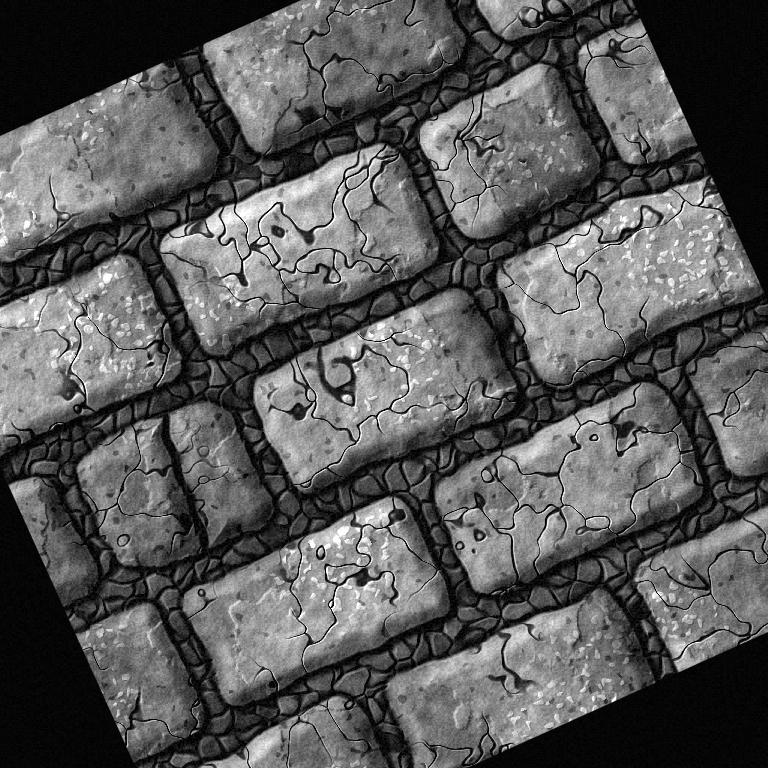
Reproduce this texture procedurally as a three.js fragment shader.

```glsl
varying vec2 vUv;
#define TILT 0.424
#define ROW_BASE -0.5495
#define ROW_HEIGHT 0.2165
#define JOINT vec2(0.013, 0.018)
#define CORNER 0.03
#define CRACK_SCALE 11.0
#define RUBBLE_SCALE 36.0
#define SPECK_SCALE 80.0
#define LIGHT vec2(-0.6, 0.8)
#define RELIEF 0.3
#define GRAIN 0.11

float hash(vec2 p) { return fract(sin(dot(p, vec2(127.1, 311.7))) * 43758.5); }

float noise(vec2 p) {
  vec2 i = floor(p), f = fract(p);
  f = f * f * (3.0 - 2.0 * f);
  return mix(mix(hash(i), hash(i + vec2(1.0, 0.0)), f.x),
             mix(hash(i + vec2(0.0, 1.0)), hash(i + 1.0), f.x), f.y);
}

float fbm(vec2 p) {
  float sum = 0.0, amp = 0.5;
  for (int i = 0; i < 5; i++) {
    sum += amp * noise(p);
    p = mat2(1.6, 1.2, -1.2, 1.6) * p + 3.7;
    amp *= 0.5;
  }
  return sum;
}

vec2 warp(vec2 p) { return vec2(noise(p), noise(p + 31.7)) - 0.5; }

// x: nearest distance, y: gap to the second nearest, z: cell random
vec3 voronoi(vec2 p) {
  float first = 8.0, second = 8.0, id = 0.0;
  for (int k = 0; k < 9; k++) {
    vec2 c = floor(p) + vec2(mod(float(k), 3.0), floor((float(k) + 0.5) / 3.0)) - 1.0;
    float d = length(c + vec2(hash(c), hash(c + 57.3)) - p);
    if (d < first) { second = first; first = d; id = hash(c + 9.1); }
    else second = min(second, d);
  }
  return vec3(first, second - first, id);
}

// Upright joints of each course, bottom to top
vec4 courseJoints(float row) {
  if (row < 0.5) return vec4(-0.55, -0.19, 0.18, 0.55);
  if (row < 1.5) return vec4(-0.375, -0.01, 0.345, 0.7);
  if (row < 2.5) return vec4(-0.43, -0.18, 0.17, 0.53);
  if (row < 3.5) return vec4(-0.57, -0.213, 0.16, 0.39);
  return vec4(-0.42, -0.052, 0.295, 0.65);
}

float stoneDistance(vec2 p, out vec2 id) {
  p += 0.018 * warp(p * 9.0) + 0.008 * warp(p * 38.0);
  float row = clamp(floor((p.y - ROW_BASE) / ROW_HEIGHT), 0.0, 4.0);
  vec4 joints = courseJoints(row);
  float left = -0.75, right = 0.75;
  for (int i = 0; i < 4; i++) {
    if (joints[i] < p.x) left = max(left, joints[i]);
    else right = min(right, joints[i]);
  }
  id = vec2(0.5 * (left + right), row);
  vec2 local = p - vec2(id.x, ROW_BASE + (row + 0.5) * ROW_HEIGHT);
  local.y += local.x * 0.05 * (hash(id) - 0.5);
  vec2 extent = 0.5 * vec2(right - left, ROW_HEIGHT) - JOINT - 0.006 * hash(id + 4.0);
  vec2 q = abs(local) - extent + CORNER;
  float d = length(max(q, 0.0)) + min(max(q.x, q.y), 0.0) - CORNER;
  // One stone is split in two
  if (abs(row - 2.0) < 0.5) d = max(d, 0.005 - abs(p.x + 0.288 - 0.08 * local.y));
  return d;
}

float surface(vec2 p, out float tone) {
  vec2 id;
  float d = stoneDistance(p, id);
  vec2 seed = id * 17.0;
  float onStone = 1.0 - smoothstep(-0.003, 0.002, d);
  float dome = 1.0 - smoothstep(-0.028, 0.005, d);
  float rough = fbm(p * 55.0), broad = fbm(p * 7.0 + seed);
  // Flaked layers and broken cracks
  float flake = smoothstep(0.49, 0.52, broad + 0.08 * (rough - 0.5));
  vec2 bent = p * CRACK_SCALE + seed + 1.1 * warp(p * 17.0) + 0.35 * warp(p * 60.0);
  float crack = 1.0 - smoothstep(0.012, 0.06, voronoi(bent).y);
  crack *= smoothstep(0.4, 0.58, noise(p * 10.0 + seed));
  // Pale lichen specks and dark pits
  vec3 speck = voronoi(p * SPECK_SCALE + 0.8 * warp(p * 120.0));
  float spot = 1.0 - smoothstep(0.2, 0.42, speck.x);
  float lichen = spot * step(0.5, speck.z) * smoothstep(0.47, 0.62, fbm(p * 6.0 + 12.0));
  float pit = spot * step(speck.z, 0.09);
  float stone = 0.5 + 0.14 * (hash(id + 2.0) - 0.5) + 0.42 * (broad - 0.5);
  stone += 0.3 * (rough - 0.5) + 0.05 * flake + 0.22 * lichen - 0.22 * pit;
  stone *= (1.0 - 0.8 * crack) * mix(0.72, 1.0, dome);
  // Rubble packed in the joints, dark along the stones
  vec3 rubble = voronoi(p * RUBBLE_SCALE + 0.7 * warp(p * 45.0));
  float pebble = smoothstep(0.02, 0.3, rubble.y);
  float mortar = (0.2 + 0.16 * rubble.z + 0.3 * (rough - 0.5)) * mix(0.35, 1.0, pebble);
  float rim = (d - 0.003) / 0.005;
  mortar *= 1.0 - 0.85 * exp(-rim * rim);
  tone = mix(mortar, stone, onStone);
  float stoneHeight = 0.01 * broad + 0.004 * flake - 0.003 * crack + 0.001 * lichen;
  return 0.024 * dome + 0.006 * rough + mix(0.007 * pebble, stoneHeight, onStone);
}

void main() {
  float c = cos(TILT), s = sin(TILT);
  vec2 p = mat2(c, -s, s, c) * (vUv - 0.5), id;
  // Slope towards the light, then the shadow thrown into the joints
  float tone, unused;
  float slope = surface(p, tone) - surface(p + LIGHT * 0.002, unused);
  float shade = tone + RELIEF * clamp(slope / 0.002, -1.2, 1.0) * (0.3 + tone);
  float shadow = 1.0 - smoothstep(-0.006, 0.004, stoneDistance(p + LIGHT * 0.013, id));
  shade *= 1.0 - 0.6 * shadow * smoothstep(-0.002, 0.004, stoneDistance(p, id));
  // Tilted slab on black, with film grain
  float slab = 1.0 - smoothstep(0.499, 0.501, max(abs(p.x), abs(p.y)));
  float grain = hash(floor(vUv * 512.0)) - 0.5;
  shade = mix(0.02 + 0.03 * grain, max(shade, 0.03) + GRAIN * grain, slab);
  gl_FragColor = vec4(vec3(clamp(shade, 0.0, 1.0)), 1.0);
}
```
